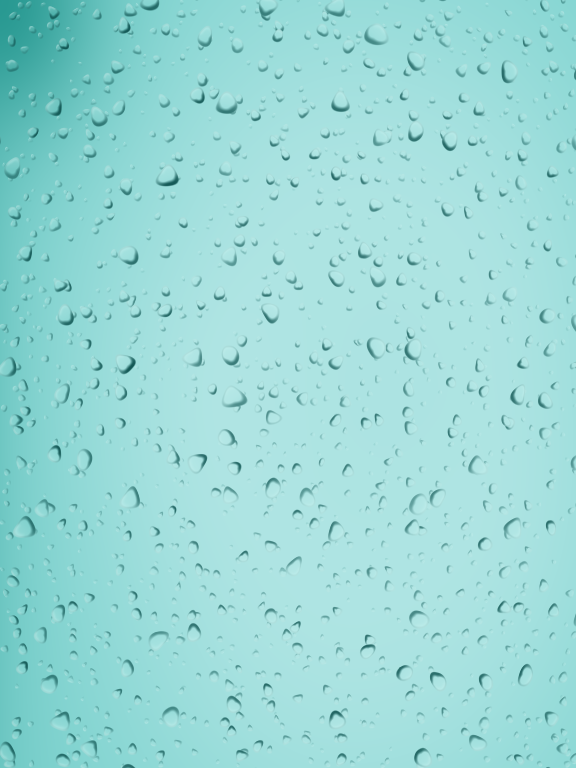
A Shadertoy shader for this texture:

```glsl
#define LIGHT vec3(0.685, 0.895, 0.89)
#define MID vec3(0.49, 0.825, 0.81)
#define DEEP vec3(0.13, 0.58, 0.55)
#define INK vec3(0.05, 0.32, 0.31)
#define GLINT vec3(0.77, 0.94, 0.93)
#define GLOW_CENTER vec2(0.62, 0.62)
#define RIM_TARGET vec2(0.46, 0.62)
#define SOFTNESS 0.0013

float hash(vec2 p) {
    return fract(sin(dot(p, vec2(127.1, 311.7))) * 43758.5453);
}

vec2 hash2(vec2 p) {
    return vec2(hash(p), hash(p + 57.3));
}

float noise(vec2 p) {
    vec2 i = floor(p), f = fract(p);
    f = f * f * (3.0 - 2.0 * f);
    return mix(mix(hash(i), hash(i + vec2(1, 0)), f.x),
               mix(hash(i + vec2(0, 1)), hash(i + vec2(1, 1)), f.x), f.y);
}

mat2 rotation(float a) {
    float c = cos(a), s = sin(a);
    return mat2(c, s, -s, c);
}

// Pale glow fading to teal at the left and in the upper left corner
vec3 backdrop(vec2 p, float top) {
    vec2 away = (p - GLOW_CENTER) * vec2(1.0, 0.62);
    float shade = smoothstep(0.2, 0.72, length(away));
    shade += 0.12 * (noise(p * 3.0) - 0.5);
    vec3 color = mix(LIGHT, MID, clamp(shade, 0.0, 1.0));
    float corner = length((p - vec2(0.0, top)) * vec2(1.0, 0.75));
    color = mix(color, DEEP, 0.9 * exp(-corner * corner * 38.0));
    return mix(color, DEEP, 0.22 * exp(-p.x * 16.0));
}

// Signed distance to a tilted, tapered and slightly wobbly drop
float dropDistance(vec2 offset, float radius, vec2 id) {
    vec2 q = rotation((hash(id + 3.1) - 0.5) * 1.9) * offset / radius;
    q.x *= 1.0 + 0.5 * hash(id + 5.7);
    q.x *= 1.0 + 0.4 * hash(id + 8.2) * clamp(q.y, -1.2, 1.2);
    float a = atan(q.y, q.x + 1e-5);
    float wobble = 0.06 * sin(2.0 * a + 6.3 * hash(id + 11.9))
                 + 0.06 * sin(3.0 * a + 6.3 * hash(id + 14.3));
    return (length(q) - 1.0 - wobble) * radius * 0.85;
}

// Clear body, dark crescent facing the glow, pale glint opposite
vec3 paintDrop(vec3 color, vec3 base, vec2 p, vec2 center, float radius, vec2 id) {
    vec2 offset = p - center;
    float soft = max(SOFTNESS, 0.6 / iResolution.x);
    float d = dropDistance(offset, radius, id);
    float cover = smoothstep(soft, -soft, d);

    vec2 toGlow = RIM_TARGET - center;
    toGlow /= length(toGlow) + 0.02;
    toGlow = rotation((hash(id + 21.4) - 0.5) * 1.1) * toGlow;
    float side = dot(offset / (length(offset) + 1e-5), toGlow);
    float lean = dot(offset, toGlow) / radius;

    vec3 body = mix(base, GLINT, 0.16 - 0.2 * lean);
    body = mix(body, MID, 0.22 * smoothstep(0.0, 1.0, lean));

    float facing = smoothstep(-0.35, 0.95, side);
    float width = radius * mix(0.08, 0.36, facing) + soft;
    float rim = smoothstep(-width - soft, -width * 0.35, d);
    float strength = mix(0.5, 1.0, hash(id + 31.6)) * mix(1.0, 0.82, p.x);
    strength *= smoothstep(0.001, 0.012, radius);
    body = mix(body, INK, rim * strength * mix(0.2, 1.0, facing));

    float glint = smoothstep(-radius * 0.5, -radius * 0.1, d);
    glint *= smoothstep(0.3, 0.95, -side);
    body = mix(body, GLINT, 0.4 * glint);
    return mix(color, body, cover);
}

// One jittered grid of drops; the neighbours may reach into this cell
vec3 paintLayer(vec3 color, vec3 base, vec2 p, float cell, float share, float seed) {
    vec2 home = floor(p / cell);
    for (int y = -1; y <= 1; y++) {
        for (int x = -1; x <= 1; x++) {
            vec2 spot = home + vec2(x, y);
            vec2 id = spot + seed;
            if (hash(id) > share) continue;
            vec2 center = (spot + 0.5 + 0.7 * (hash2(id + 1.7) - 0.5)) * cell;
            float size = hash(id + 41.2);
            float radius = cell * mix(0.16, 0.32, size * size);
            color = paintDrop(color, base, p, center, radius, id);
        }
    }
    return color;
}

void mainImage(out vec4 fragColor, in vec2 fragCoord) {
    vec2 p = fragCoord / iResolution.x;
    vec3 base = backdrop(p, iResolution.y / iResolution.x);

    // Larger drops cover the smaller ones
    vec3 color = paintLayer(base, base, p, 0.022, 0.28, 17.0);
    color = paintLayer(color, base, p, 0.036, 0.52, 133.0);
    color = paintLayer(color, base, p, 0.062, 0.55, 271.0);
    fragColor = vec4(color, 1.0);
}
```
